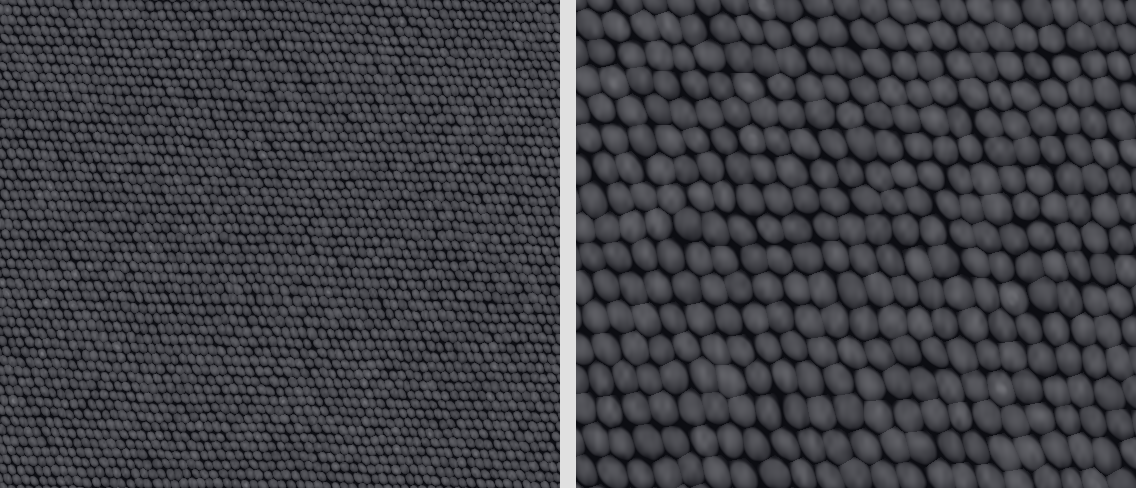
Left: the whole. Right: its middle third, enlarged.
Reproduce this texture procedurally as a Shadertoy shader.

```glsl
// Charcoal canvas cloth: tight plain weave of small yarn bumps in staggered rows.

float hash(vec2 p) {
    return fract(sin(dot(p, vec2(127.1, 311.7))) * 43758.5453);
}

float noise(vec2 p) {
    vec2 i = floor(p), f = fract(p);
    f = f * f * (3.0 - 2.0 * f);
    return mix(mix(hash(i), hash(i + vec2(1, 0)), f.x),
               mix(hash(i + vec2(0, 1)), hash(i + vec2(1, 1)), f.x), f.y);
}

// Nearest yarn bump: x = squared distance, y = height within it, z = random tone
vec3 weave(vec2 p) {
    vec3 nearest = vec3(9.0, 0.0, 0.0);
    for (int j = -1; j <= 1; j++) {
        float row = floor(p.y) + float(j);
        float stagger = 0.5 * mod(row, 2.0) + 0.12 * hash(vec2(row, 7.0));
        for (int i = -1; i <= 1; i++) {
            vec2 cell = vec2(floor(p.x - stagger) + float(i), row);
            vec2 jitter = vec2(hash(cell), hash(cell + 41.3)) - 0.5;
            vec2 q = p - cell - vec2(stagger, 0.0) - 0.5 - jitter * vec2(0.2, 0.16);
            q.x += 0.25 * q.y;
            vec2 size = vec2(0.5, 0.53) + 0.08 * (hash(cell + 17.9) - 0.5);
            float d = dot(q / size, q / size);
            if (d < nearest.x) nearest = vec3(d, q.y, hash(cell + 83.1));
        }
    }
    return nearest;
}

void mainImage(out vec4 fragColor, in vec2 fragCoord) {
    vec2 uv = fragCoord / iResolution.xy;

    // Threads sag to the right and wander slightly
    vec2 p = uv * vec2(63.0, 50.0);
    p += vec2(1.5 * uv.y, 1.9 * uv.x);
    p += 0.7 * vec2(noise(uv * 5.0), noise(uv * 4.0 + 20.0));
    p += 0.2 * vec2(noise(p * 0.7), noise(p * 0.6 + 50.0));

    // Yarn bumps, lit from above, with dark holes at their corners
    vec3 bump = weave(p);
    float tone = 0.345 - 0.13 * bump.x;
    tone -= 0.12 * smoothstep(0.75, 1.35, bump.x);
    tone += 0.11 * bump.y + 0.05 * (bump.z - 0.5);

    // Uneven row gaps, fibre grain, soft patches and rare glints
    float rowGap = smoothstep(0.25, 0.5, abs(fract(p.y) - 0.5));
    tone -= 0.05 * rowGap * smoothstep(0.5, 0.9, noise(vec2(p.x * 0.2, floor(p.y + 0.5) * 3.7)));
    tone += 0.07 * (noise(p * vec2(4.5, 3.0)) - 0.5);
    tone += 0.012 * (noise(uv * 9.0) - 0.5);
    tone += 0.1 * smoothstep(0.93, 1.0, bump.z) * smoothstep(0.3, 0.0, bump.x) * noise(p * 4.0);

    vec3 coolTint = vec3(-0.002, 0.0, 0.022);
    fragColor = vec4(clamp(tone, 0.05, 0.5) + coolTint, 1.0);
}
```
